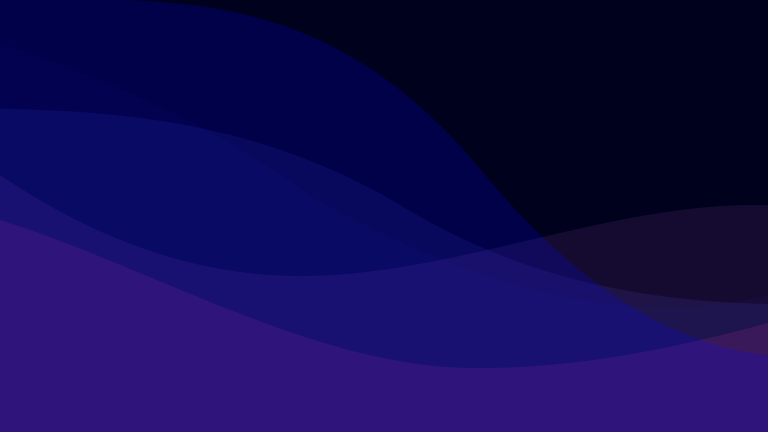
Reproduce this background procedurally as a WebGL 1 fragment shader.

```glsl
precision highp float;

uniform vec2 u_resolution;

const vec3 NIGHT = vec3(0.0, 0.004, 0.108);

// Wave tint in rgb, opacity in a
const vec4 INDIGO = vec4(0.10, 0.10, 0.61, 0.08);
const vec4 PERIWINKLE = vec4(0.255, 0.255, 0.765, 0.15);
const vec4 VIOLET = vec4(0.56, 0.275, 0.675, 0.15);
const vec4 MAGENTA = vec4(0.83, 0.20, 0.625, 0.15);
const vec4 BLUE = vec4(0.0, 0.0, 1.0, 0.2);

// Control heights of the left and right arcs, as fractions of the canvas
const vec4 INDIGO_LEFT = vec4(0.900, 0.817, 0.718, 0.539);
const vec4 INDIGO_RIGHT = vec4(0.539, 0.347, 0.234, 0.315);
const vec4 PERIWINKLE_LEFT = vec4(0.748, 0.743, 0.708, 0.519);
const vec4 PERIWINKLE_RIGHT = vec4(0.519, 0.350, 0.303, 0.296);
const vec4 VIOLET_LEFT = vec4(0.595, 0.438, 0.361, 0.361);
const vec4 VIOLET_RIGHT = vec4(0.361, 0.361, 0.535, 0.525);
const vec4 MAGENTA_LEFT = vec4(0.491, 0.373, 0.144, 0.148);
const vec4 MAGENTA_RIGHT = vec4(0.148, 0.148, 0.192, 0.252);
const vec4 BLUE_LEFT = vec4(1.005, 0.993, 1.053, 0.609);
const vec4 BLUE_RIGHT = vec4(0.609, 0.338, 0.201, 0.178);

// Horizontal position where the two arcs join
const float INDIGO_JOIN = 0.41;
const float PERIWINKLE_JOIN = 0.527;
const float VIOLET_JOIN = 0.391;
const float MAGENTA_JOIN = 0.625;
const float BLUE_JOIN = 0.625;

float bezier(vec4 heights, float t) {
  float s = 1.0 - t;
  return dot(heights, vec4(s * s * s, 3.0 * s * s * t, 3.0 * s * t * t, t * t * t));
}

float crest(float x, vec4 left, vec4 right, float join) {
  return x < join ? bezier(left, x / join)
                  : bezier(right, (x - join) / (1.0 - join));
}

// Blends a translucent wave filled below its crest, with a smoothed edge
vec3 addWave(vec3 color, vec2 uv, vec4 tint, vec4 left, vec4 right, float join) {
  float height = crest(uv.x, left, right, join);
  float nextHeight = crest(uv.x + 1.0 / u_resolution.x, left, right, join);
  float slope = (nextHeight - height) * u_resolution.y;
  float edge = (height - uv.y) * u_resolution.y / length(vec2(1.0, slope));
  float coverage = clamp(edge + 0.5, 0.0, 1.0);
  return mix(color, tint.rgb, tint.a * coverage);
}

void main() {
  vec2 uv = gl_FragCoord.xy / u_resolution;
  vec3 color = NIGHT;

  // Waves from back to front
  color = addWave(color, uv, INDIGO, INDIGO_LEFT, INDIGO_RIGHT, INDIGO_JOIN);
  color = addWave(color, uv, PERIWINKLE, PERIWINKLE_LEFT, PERIWINKLE_RIGHT, PERIWINKLE_JOIN);
  color = addWave(color, uv, VIOLET, VIOLET_LEFT, VIOLET_RIGHT, VIOLET_JOIN);
  color = addWave(color, uv, MAGENTA, MAGENTA_LEFT, MAGENTA_RIGHT, MAGENTA_JOIN);
  color = addWave(color, uv, BLUE, BLUE_LEFT, BLUE_RIGHT, BLUE_JOIN);

  gl_FragColor = vec4(color, 1.0);
}
```
